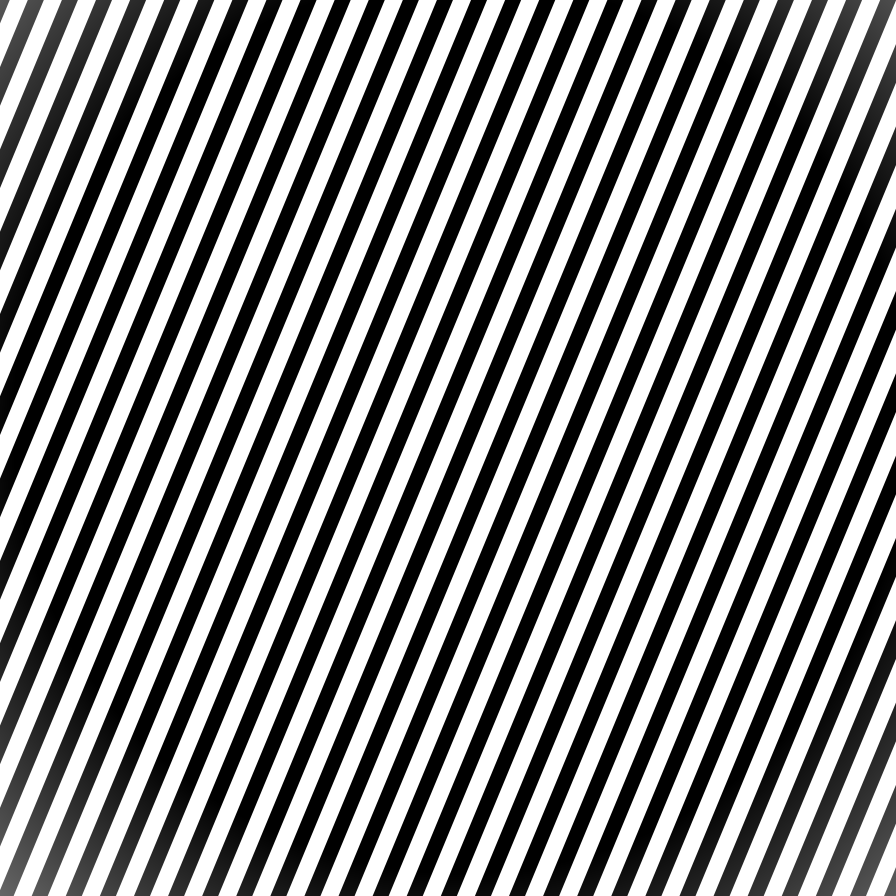
A WebGL 2 fragment shader for this pattern:

```glsl
#version 300 es
precision highp float;

uniform vec2 u_resolution;
out vec4 fragColor;

// Distance to the nearest slanted stripe, in stripe periods; negative inside
float stripeDistance(float phase) {
    return abs(fract(phase + 0.5) - 0.5) - 0.235;
}

void main() {
    vec2 uv = gl_FragCoord.xy / u_resolution;

    // Stripes lean 22.5 degrees from the vertical
    float phase = 26.28 * (uv.x + tan(radians(22.5)) * (1.0 - uv.y)) - 0.05;
    float edge = 0.65 * length(vec2(dFdx(phase), dFdy(phase)));
    float ink = 1.0 - smoothstep(-edge, edge, stripeDistance(phase));

    // Ink fades to grey towards the corners
    float fade = 1.7 * max(length(uv - vec2(0.515, 0.525)) - 0.5, 0.0);
    vec3 inkColor = vec3(fade);
    vec3 paperColor = vec3(1.0);

    fragColor = vec4(mix(paperColor, inkColor, ink), 1.0);
}
```
